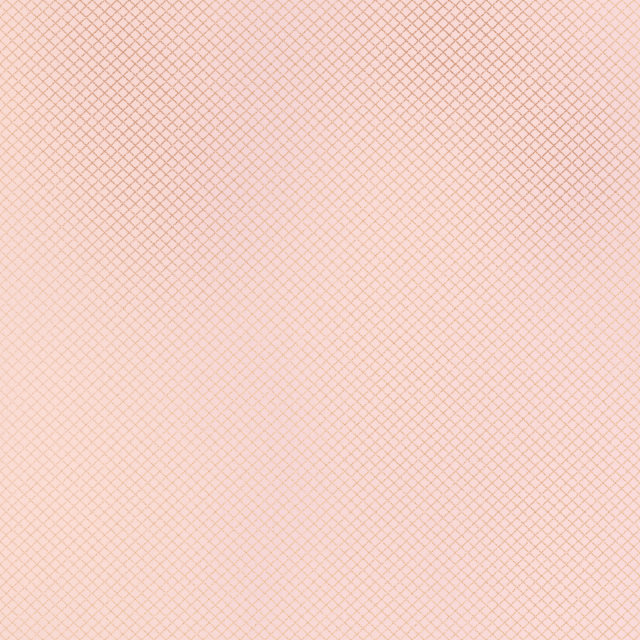
Reproduce this pattern procedurally as a Shadertoy shader.

```glsl
// Blush paper with a fine diagonal lattice of worn, shimmering gold foil.
#define REPEATS vec2(52.0, 55.0)
#define LINE_WIDTH 0.0021
#define GRAIN_SCALE 300.0
#define FOIL_WEAR 0.55
#define SHADE_DEPTH 0.016
#define PAPER_COOL vec3(0.970, 0.855, 0.856)
#define PAPER_WARM vec3(0.972, 0.852, 0.820)
#define FOIL_PALE vec3(0.950, 0.795, 0.680)
#define FOIL_DEEP vec3(0.825, 0.610, 0.510)

vec2 hash22(vec2 p) {
    vec3 q = fract(p.xyx * vec3(0.1031, 0.1030, 0.0973));
    q += dot(q, q.yzx + 33.33);
    return fract((q.xx + q.yz) * q.zy);
}

// Distance to the nearest scattered feature point.
float cellular(vec2 p) {
    vec2 cell = floor(p);
    vec2 local = fract(p);
    float nearest = 2.0;
    for (int y = -1; y <= 1; y++) {
        for (int x = -1; x <= 1; x++) {
            vec2 offset = vec2(x, y);
            vec2 delta = offset + hash22(cell + offset) - local;
            nearest = min(nearest, dot(delta, delta));
        }
    }
    return sqrt(nearest);
}

// Broad, uneven folds made from layered sines, about -1 to 1.
float softFolds(vec2 p) {
    float sum = 0.0;
    float weight = 0.5;
    for (int i = 0; i < 4; i++) {
        sum += weight * sin(p.x + 1.3 * sin(p.y * 0.6 + float(i)));
        p = mat2(0.8, 0.6, -0.6, 0.8) * p * 1.7 + 2.1;
        weight *= 0.55;
    }
    return sum;
}

float glow(vec2 p, vec2 center, vec2 radius) {
    vec2 q = (p - center) / radius;
    return exp(-dot(q, q));
}

// Coverage of a thin line, keeping its weight when narrower than a pixel.
float lineCoverage(float dist, float width, float pixel) {
    float visible = max(width, pixel);
    return clamp((0.5 * visible - dist) / pixel + 0.5, 0.0, 1.0) * width / visible;
}

void mainImage(out vec4 fragColor, in vec2 fragCoord) {
    vec2 uv = fragCoord / iResolution.xy;
    float pixel = 1.0 / min(iResolution.x, iResolution.y);

    // Foil reflections deepen in the upper part and fade at the left.
    float folds = softFolds(uv * vec2(9.0, 4.0));
    float reflection = 0.75 * glow(uv, vec2(0.17, 0.95), vec2(0.14, 0.22))
                     + 0.60 * glow(uv, vec2(0.27, 0.70), vec2(0.17, 0.18))
                     + 0.45 * glow(uv, vec2(0.45, 0.92), vec2(0.16, 0.18))
                     + 0.90 * glow(uv, vec2(0.71, 0.94), vec2(0.14, 0.14))
                     + 0.85 * glow(uv, vec2(0.89, 0.75), vec2(0.13, 0.15))
                     + 0.20 * glow(uv, vec2(0.72, 0.25), vec2(0.25, 0.22));
    float fade = 0.35 * glow(uv, vec2(0.03, 0.38), vec2(0.20, 0.32));
    reflection = clamp(reflection + 0.16 * folds, 0.0, 1.0);

    // Paper tint, darker where the folds turn away.
    float warmth = clamp(0.40 + 0.45 * folds + 0.7 * (0.4 - uv.x), 0.0, 1.0);
    vec3 color = mix(PAPER_COOL, PAPER_WARM, warmth);
    color += SHADE_DEPTH * vec3(0.7, 1.0, 1.0) * (folds - 0.8 * reflection);

    // Two line families cross to form the diamonds.
    vec2 scaled = uv * REPEATS;
    vec2 diagonal = vec2(scaled.x + scaled.y, scaled.x - scaled.y);
    vec2 dist = abs(fract(diagonal) - 0.5) / length(REPEATS);

    // Grain varies both the width and the strength of the foil.
    float grain = cellular(uv * GRAIN_SCALE);
    float width = LINE_WIDTH * mix(1.25, 0.8, grain);
    float rising = lineCoverage(dist.y, width, pixel);
    float falling = lineCoverage(dist.x, width, pixel);
    float wear = 1.0 - FOIL_WEAR * smoothstep(0.35, 0.85, grain);
    float foil = max(rising, falling) * wear * (1.0 - fade);

    // Crossings and scattered flecks catch a darker reflection.
    float knot = rising * falling;
    float fleck = 0.35 * smoothstep(0.30, 0.05, grain);
    float depth = clamp(0.85 * reflection + 0.25 * knot + fleck, 0.0, 1.0);
    color = mix(color, mix(FOIL_PALE, FOIL_DEEP, depth), foil);

    // Faint paper tooth.
    color += 0.016 * (0.5 - cellular(uv * GRAIN_SCALE * 0.6));
    fragColor = vec4(clamp(color, 0.0, 1.0), 1.0);
}
```
